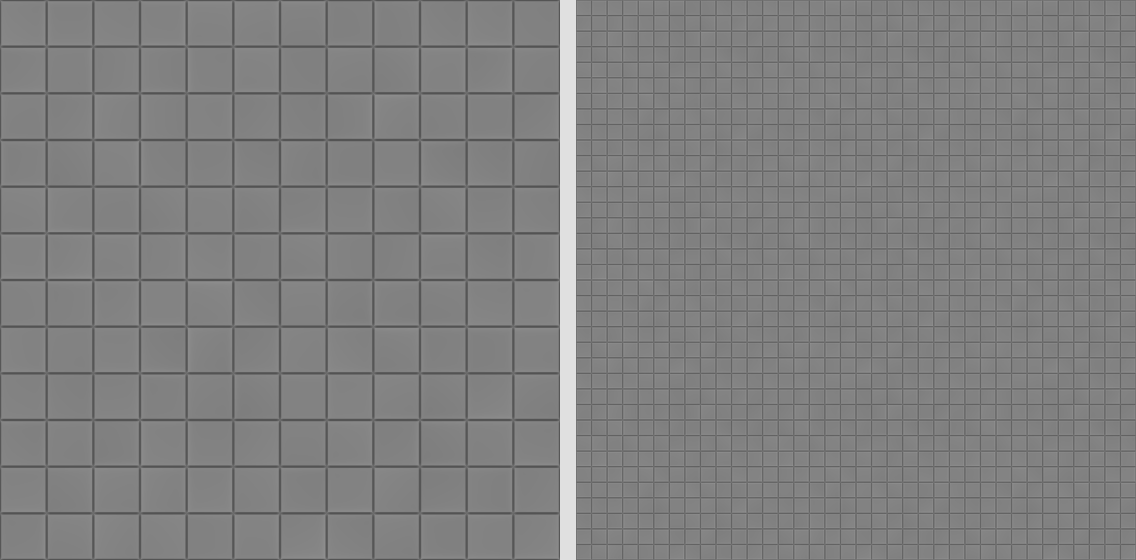
Left, the tile; right, the same tile 3 across and 3 down.
Reproduce this pattern procedurally as a WebGL 2 fragment shader.

```glsl
#version 300 es
precision highp float;

#define TILES 12.0
#define FACE_GRAY 0.508
#define GROOVE_GRAY 0.325
#define GROOVE_CORE 0.008
#define GROOVE_EDGE 0.043
#define CROSSING_DEPTH 0.55
#define RIM_MIN 0.012
#define RIM_RANGE 0.062
#define RIM_FALLOFF 0.055
#define TILT_AMOUNT 0.035
#define TONE_AMOUNT 0.012

uniform vec2 u_resolution;
out vec4 fragColor;

// Four random values in 0..1 for a tile
vec4 hash42(vec2 p) {
    vec4 q = fract(p.xyxy * vec4(0.1031, 0.1030, 0.0973, 0.1099));
    q += dot(q, q.wzxy + 33.33);
    return fract((q.xxyz + q.yzzw) * q.zywx);
}

// Lit face of one tile: slight tilt plus a soft highlight on each side
float tileFace(vec2 local, vec2 cell) {
    vec4 rimRandom = hash42(cell + 7.0);
    vec4 toneRandom = hash42(cell + 41.0);

    vec2 tilt = (toneRandom.xy - 0.5) * TILT_AMOUNT;
    float shade = FACE_GRAY + (toneRandom.z - 0.5) * TONE_AMOUNT;
    shade += dot(local - 0.5, tilt);

    // Distances to the left, bottom, right and top sides
    vec4 sideDistance = vec4(local, 1.0 - local);
    vec4 rimHeight = RIM_MIN + RIM_RANGE * rimRandom * rimRandom;
    vec4 rim = rimHeight * exp(-sideDistance / RIM_FALLOFF);
    vec2 strongest = max(rim.xy, rim.zw);
    return shade + max(strongest.x, strongest.y) + 0.3 * min(strongest.x, strongest.y);
}

// Groove depth 0..1, shallower where two grooves cross
float grooveDepth(vec2 local, float pixel) {
    vec2 edge = min(local, 1.0 - local);
    float outer = max(GROOVE_EDGE, GROOVE_CORE + pixel);
    vec2 line = 1.0 - smoothstep(vec2(GROOVE_CORE), vec2(outer), edge);
    float alongLine = max(edge.x, edge.y);
    float crossing = mix(CROSSING_DEPTH, 1.0, smoothstep(0.0, 0.09, alongLine));
    return max(line.x * 0.94, line.y) * crossing;
}

void main() {
    vec2 grid = gl_FragCoord.xy / u_resolution * TILES;
    vec2 cell = mod(floor(grid), TILES);
    vec2 local = fract(grid);
    float pixel = TILES / min(u_resolution.x, u_resolution.y);

    float gray = mix(tileFace(local, cell), GROOVE_GRAY, grooveDepth(local, pixel));
    fragColor = vec4(vec3(gray), 1.0);
}
```
